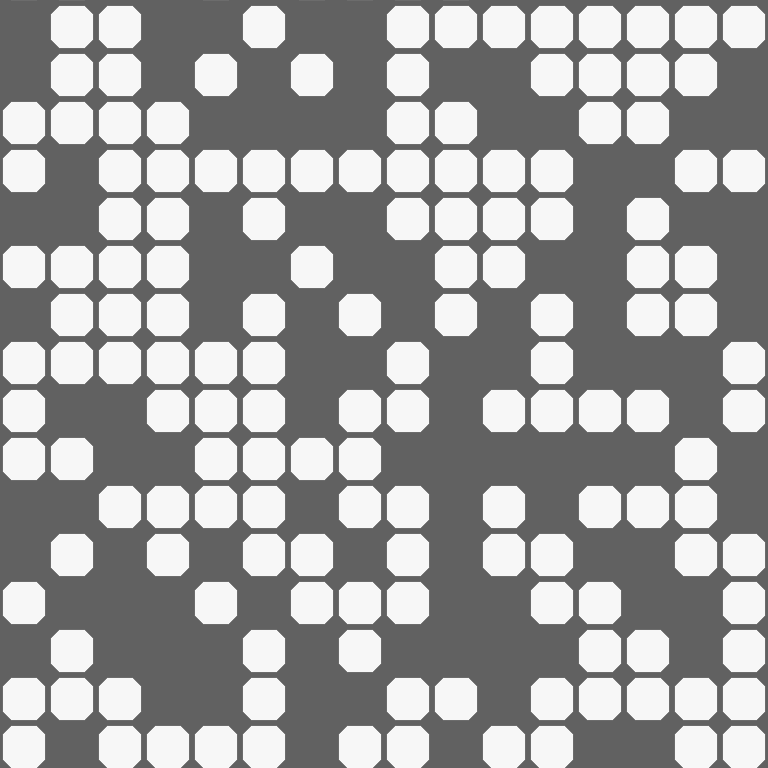
This pattern is drawn by a Shadertoy shader. Its source:

```glsl
// Random scatter of pale, corner-cut tiles on a flat dark grey ground.
// A square grid is split with floor and fract; a sine hash decides which
// cells hold a tile, and a chamfered-box distance draws its smooth edge.

const float CELLS = 16.0;          // cells across and down
const float ROW_SHIFT = 0.0625;    // downward shift of the grid, in cells
const float HALF_SIZE = 0.441;     // half width of a tile, in cells
const float CHAMFER = 0.18;        // length cut from each corner side
const float FILL = 0.56;           // share of cells holding a tile
const vec3 GROUND = vec3(0.38);
const vec3 TILE = vec3(0.97);

float hash(vec2 cell) {
    return fract(sin(dot(cell, vec2(12.9898, 78.233))) * 43758.5453);
}

// Signed distance to a square with diagonally cut corners
float chamferedBox(vec2 p, float halfSize, float cut) {
    p = abs(p);
    float sides = max(p.x, p.y) - halfSize;
    float corners = (p.x + p.y - 2.0 * halfSize + cut) * 0.70711;
    return max(sides, corners);
}

void mainImage(out vec4 fragColor, in vec2 fragCoord) {
    // Grid coordinates and the size of one pixel in cells
    vec2 grid = fragCoord / iResolution.y * CELLS + vec2(0.0, ROW_SHIFT);
    float pixel = CELLS / iResolution.y;

    // Tile shape, kept only in the chosen cells
    float dist = chamferedBox(fract(grid) - 0.5, HALF_SIZE, CHAMFER);
    float shape = 1.0 - smoothstep(-0.5 * pixel, 0.5 * pixel, dist);
    float occupied = step(hash(floor(grid) + 1.0), FILL);

    fragColor = vec4(mix(GROUND, TILE, shape * occupied), 1.0);
}
```
